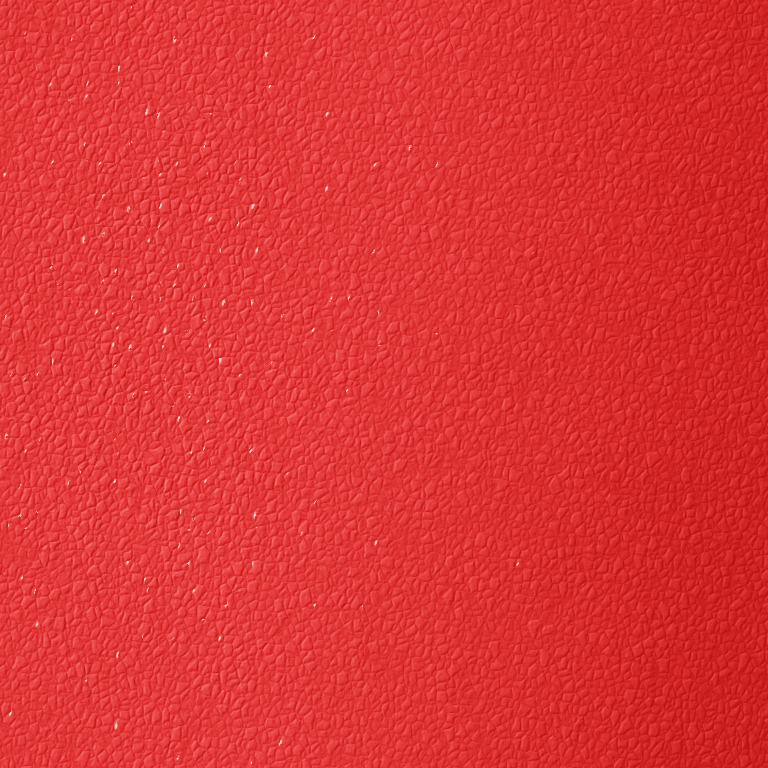
Give the GLSL for this texture, as a Shadertoy shader.

```glsl
vec2 hash2(vec2 p) {
    vec3 q = fract(p.xyx * vec3(0.1031, 0.1030, 0.0973));
    q += dot(q, q.yzx + 33.33);
    return fract((q.xx + q.yz) * q.zy);
}

float gradientDot(vec2 cell, vec2 corner, vec2 f) {
    return dot(hash2(cell + corner) * 2.0 - 1.0, f - corner);
}

float gradientNoise(vec2 p) {
    vec2 cell = floor(p), f = fract(p);
    vec2 u = f * f * f * (f * (f * 6.0 - 15.0) + 10.0);
    float low = mix(gradientDot(cell, vec2(0, 0), f), gradientDot(cell, vec2(1, 0), f), u.x);
    float high = mix(gradientDot(cell, vec2(0, 1), f), gradientDot(cell, vec2(1, 1), f), u.x);
    return mix(low, high, u.y);
}

// Coordinates along and across a leaning axis
vec2 lean(vec2 p, float angle) {
    vec2 axis = vec2(cos(angle), sin(angle));
    return vec2(dot(p, axis), dot(p, vec2(-axis.y, axis.x)));
}

// Domed cells, mostly small with a few large: zero in the grooves
float pebbles(vec2 p, float sizeSpread, float shoulder) {
    vec2 cell = floor(p), f = fract(p);
    float nearest = 8.0, second = 8.0, crown = 1.0;
    for (int y = -1; y <= 1; y++)
    for (int x = -1; x <= 1; x++) {
        vec2 offset = vec2(x, y);
        vec2 centre = offset + hash2(cell + offset);
        float grain = hash2(cell + offset + 71.0).x;
        grain *= grain;
        float d = length(centre - f) - sizeSpread * grain;
        if (d < nearest) {
            second = nearest;
            nearest = d;
            crown = mix(0.6, 1.1, grain);
        } else {
            second = min(second, d);
        }
    }
    float rise = clamp((second - nearest) / shoulder, 0.0, 1.0);
    return crown * rise * (2.0 - rise);
}

// Thin, long creases, broken up by a patchy mask
float creases(vec2 p) {
    float line = 1.0 - smoothstep(0.0, 0.13, abs(gradientNoise(p * vec2(42.0, 8.0))));
    return line * smoothstep(-0.1, 0.25, gradientNoise(p * 13.0 + 5.0));
}

float leatherHeight(vec2 p) {
    vec2 warp = vec2(gradientNoise(p * 55.0), gradientNoise(p * 55.0 + 37.0));
    vec2 q = lean(p + 0.004 * warp, 1.2);
    float coarse = pebbles(q * vec2(86.0, 106.0), 0.55, 0.85);
    float fine = pebbles(q * vec2(150.0, 185.0) + 19.0, 0.3, 0.8);
    return coarse + 0.25 * fine - 0.3 * creases(p);
}

// Sparse slanted streaks; density sets how many cells hold one
float glints(vec2 p, float cells, float density) {
    vec2 cell = floor(p * cells);
    vec2 pick = hash2(cell + 113.0);
    vec2 centre = 0.25 + 0.5 * hash2(cell + 211.0);
    vec2 q = lean(fract(p * cells) - centre, 1.2 + 0.5 * (pick.y - 0.5));
    float d = length(q / (vec2(0.25, 0.11) * mix(0.6, 1.15, pick.y)));
    return (1.0 - smoothstep(0.3, 1.2, d)) * step(pick.x, density);
}

vec3 redLeather(float tone) {
    vec3 shadow = vec3(0.79, 0.12, 0.12);
    vec3 rise = vec3(0.24, 0.17, 0.17);
    vec3 bend = vec3(-0.08, 0.08, 0.08);
    return shadow + tone * (rise + tone * bend);
}

void mainImage(out vec4 fragColor, in vec2 fragCoord) {
    vec2 p = fragCoord / iResolution.y;

    // Relief lit from the upper left
    vec2 lightStep = 0.0012 * normalize(vec2(-0.8, 0.6));
    float away = leatherHeight(p - lightStep);
    float toward = leatherHeight(p + lightStep);
    float slope = away - toward;
    float height = 0.5 * (away + toward);

    // Broad light, fading to the right
    float fade = smoothstep(0.4, 1.15, p.x - 0.12 * (p.y - 0.5));
    vec2 fromSheen = (p - vec2(0.2, 0.52)) / vec2(0.24, 0.5);
    float sheen = exp(-dot(fromSheen, fromSheen));
    float light = 0.5 - 0.46 * fade + 0.05 * sheen + 0.05 * gradientNoise(p * 5.0);

    float relief = slope * (0.6 + 0.25 * sheen) + 0.16 * (height - 0.6);
    vec3 color = redLeather(clamp(light + relief, -0.25, 1.2));

    // Small wet highlights on the lit flanks
    float flank = smoothstep(-0.12, 0.12, slope);
    float sparkle = glints(p, 50.0, 0.25 * sheen) * flank;
    color = mix(color, vec3(1.0, 0.87, 0.83), 0.9 * sparkle);

    fragColor = vec4(color, 1.0);
}
```
